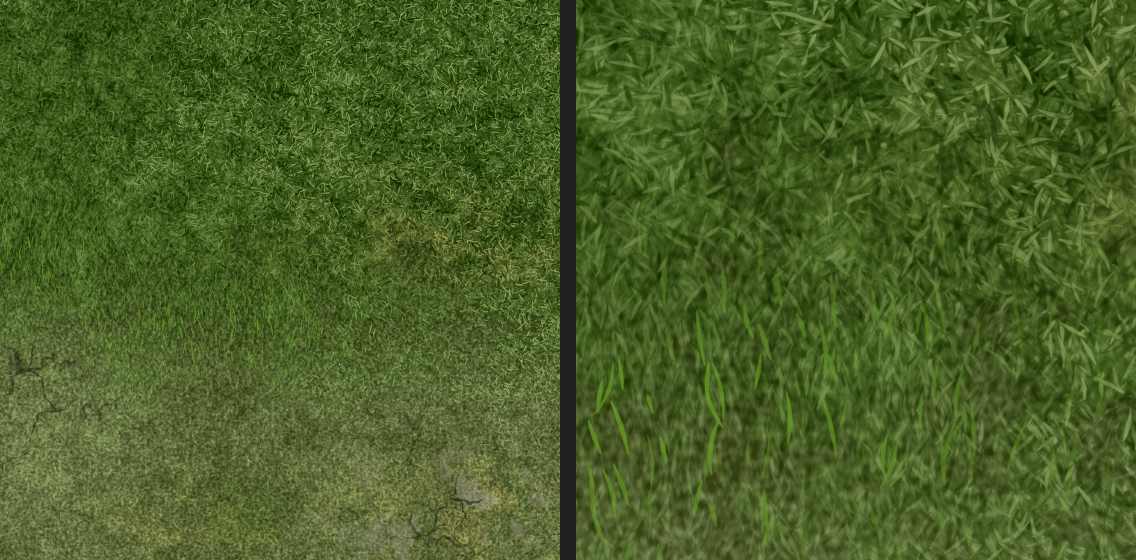
Left: the whole. Right: its middle third, enlarged.
Reproduce this texture procedurally as a Shadertoy shader.

```glsl
// Worn meadow: short tangled grass thinning out into dull, cracked earth.
// Layered random blades set a tone, which picks a colour from a lush ramp
// and a dry ramp; soft patches and gradient noise blend the two.

#define BLADE_CELLS 62.0
#define BLADE_LAYERS 7
#define BLADE_WIDTH 0.0017
#define BLADE_CONTRAST 4.2
#define GRAIN_SCALE 105.0
#define GRAIN_CONTRAST 2.4
#define CLUMP_CONTRAST 1.5
#define CRACK_CELLS 15.0
#define CRACK_WIDTH 0.09
#define EARTH_HEIGHT 0.40
#define EDGE_SOFTNESS 0.0009

const vec3 DEEP_GREEN = vec3(0.18, 0.28, 0.06);
const vec3 GRASS_GREEN = vec3(0.26, 0.37, 0.12);
const vec3 LEAF_GREEN = vec3(0.34, 0.45, 0.19);
const vec3 DRY_SHADE = vec3(0.30, 0.35, 0.16);
const vec3 DRY_MOSS = vec3(0.37, 0.42, 0.23);
const vec3 DRY_PALE = vec3(0.45, 0.51, 0.30);
const vec3 STRAW = vec3(0.45, 0.43, 0.21);
const vec3 FRESH_SHOOT = vec3(0.40, 0.61, 0.14);
const vec3 STONE = vec3(0.54, 0.54, 0.43);

vec2 hash2(vec2 p) {
    vec3 q = fract(p.xyx * vec3(0.1031, 0.1030, 0.0973));
    q += dot(q, q.yzx + 33.33);
    return fract((q.xx + q.yz) * q.zy);
}

float corner(vec2 cell, vec2 offset) {
    float a = 6.2832 * hash2(cell).x;
    return dot(vec2(cos(a), sin(a)), offset);
}

float gradientNoise(vec2 p) {
    vec2 i = floor(p), f = p - i, e = vec2(0, 1);
    vec2 u = f * f * f * (f * (f * 6.0 - 15.0) + 10.0);
    return mix(mix(corner(i, f), corner(i + e.yx, f - e.yx), u.x),
               mix(corner(i + e, f - e), corner(i + 1.0, f - 1.0), u.x), u.y);
}

float fbm(vec2 p) {
    float sum = 0.0, gain = 1.0;
    for (int i = 0; i < 4; i++) {
        sum += gain * gradientNoise(p);
        p = mat2(1.6, 1.2, -1.2, 1.6) * p + 17.0;
        gain *= 0.5;
    }
    return sum;
}

float patchAt(vec2 p, vec2 centre, vec2 radius) {
    vec2 d = (p - centre) / radius;
    return exp(-dot(d, d));
}

vec3 ramp(vec3 low, vec3 middle, vec3 high, float tone) {
    return middle + (tone < 0.0 ? (middle - low) : (high - middle)) * tone;
}

// Coverage (x) and brightness (y) of one layer of tapered, bent blades.
vec2 bladeLayer(vec2 p, float cells, float upright, float seed) {
    vec2 q = p * cells + seed * 0.37, home = floor(q), result = vec2(0);
    float edge = max(EDGE_SOFTNESS, 0.5 / iResolution.y) * cells;
    for (int k = 0; k < 9; k++) {
        vec2 id = home + vec2(k % 3, k / 3) - 1.0;
        vec2 place = hash2(id + seed), look = hash2(id + seed + 71.3);
        float angle = mix(look.x * 3.1416, 1.57 + (look.x - 0.5) * 0.6, upright);
        vec2 dir = vec2(cos(angle), sin(angle)), d = q - id - place;
        float along = dot(d, dir);
        float across = dot(d, vec2(-dir.y, dir.x)) + (place.x - 0.5) * 0.5 * along * along;
        float taper = 1.0 - abs(along) / mix(0.4, 1.0, look.y);
        float width = BLADE_WIDTH * cells * sqrt(max(taper, 0.0));
        float cover = smoothstep(edge, -edge, abs(across) - width) * smoothstep(0.0, 0.2, taper);
        result = mix(result, vec2(1.0, fract(look.y * 7.0 + place.y)), cover);
    }
    return result;
}

// Distance to the borders between cells of dried earth.
float crackDistance(vec2 p) {
    vec2 home = floor(p);
    float nearest = 9.0, second = 9.0;
    for (int k = 0; k < 9; k++) {
        vec2 id = home + vec2(k % 3, k / 3) - 1.0;
        float d = length(id + hash2(id) - p);
        second = min(second, max(nearest, d));
        nearest = min(nearest, d);
    }
    return second - nearest;
}

void mainImage(out vec4 fragColor, in vec2 fragCoord) {
    vec2 p = fragCoord / iResolution.xy;
    float broad = fbm(p * 3.5 + 4.0), mottle = fbm(p * 11.0 + 9.0), clump = fbm(p * 32.0 + 21.0);

    // Regions of the meadow
    float rough = smoothstep(0.1, 0.55, p.x * 0.6 + p.y * 0.6 - 0.35 + broad * 0.4);
    float shoots = patchAt(p, vec2(0.05, 0.57), vec2(0.16, 0.10))
                 + patchAt(p, vec2(0.38, 0.42), vec2(0.26, 0.10));
    float green = patchAt(p, vec2(0.44, 0.07), vec2(0.14, 0.10));
    float bare = patchAt(p, vec2(0.04, 0.27), vec2(0.22, 0.20))
               + patchAt(p, vec2(0.86, 0.10), vec2(0.25, 0.15));
    float dry = smoothstep(0.2, -0.2, p.y - EARTH_HEIGHT + broad * 0.15 + mottle * 0.14 + clump * 0.16
                           + 0.08 * shoots + 0.35 * green - 0.15 * bare);
    float straw = patchAt(p, vec2(0.84, 0.57), vec2(0.24, 0.07))
                + patchAt(p, vec2(0.86, 0.07), vec2(0.22, 0.12))
                + 0.6 * patchAt(p, vec2(0.32, 0.07), vec2(0.2, 0.09));
    straw *= smoothstep(-0.4, 0.5, mottle + 0.5 * clump);

    // Fine grain and tangled blades
    float upright = clamp(shoots, 0.0, 0.9);
    float tone = GRAIN_CONTRAST * fbm(p * GRAIN_SCALE * vec2(1.3, 0.8));
    float strength = mix(0.6, 1.0, rough) * (1.0 - 0.3 * dry);
    for (int i = 0; i < BLADE_LAYERS; i++) {
        float height = float(i) / float(BLADE_LAYERS) - 0.5;
        vec2 blade = bladeLayer(p, BLADE_CELLS + 3.0 * float(i), upright, 13.7 * float(i) + 5.0);
        tone = mix(tone, (blade.y - 0.5) * BLADE_CONTRAST + height * 0.8, blade.x * strength);
    }
    tone += 0.9 * GRAIN_CONTRAST * gradientNoise(p * 190.0) * mix(0.6, 1.0, dry);
    tone += CLUMP_CONTRAST * (0.7 * clump + 0.6 * mottle + 0.5 * broad) + 0.1 + 0.3 * bare;
    tone = clamp(tone, -2.3, 2.4);

    // Lush and dry colours
    vec3 lush = ramp(DEEP_GREEN, GRASS_GREEN, LEAF_GREEN, tone);
    vec3 worn = ramp(DRY_SHADE, DRY_MOSS, DRY_PALE, tone);
    float wear = clamp(dry + 0.5 * rough * smoothstep(0.4, 1.6, tone), 0.0, 1.0);
    vec3 color = mix(lush, worn, wear);
    color = mix(color, STRAW * (1.0 + 0.24 * tone), 0.6 * clamp(straw, 0.0, 1.0));

    // Pale stones and cracks in the bare soil
    float stones = patchAt(p, vec2(0.84, 0.06), vec2(0.22, 0.14)) * smoothstep(0.05, 0.3, fbm(p * 13.0));
    color = mix(color, STONE * (1.0 + 0.07 * tone), 0.85 * stones);
    float crack = crackDistance(p * CRACK_CELLS + 0.6 * vec2(mottle, fbm(p * 14.0 + 31.0)));
    float broken = smoothstep(-0.25, 0.3, fbm(p * 9.0 + 50.0)) * clamp(bare, 0.0, 1.0);
    color *= 1.0 - 0.5 * broken * smoothstep(CRACK_WIDTH, 0.0, crack);

    // Bright upright shoots
    vec2 shoot = bladeLayer(p, 48.0, 0.95, 211.0);
    color = mix(color, FRESH_SHOOT, shoot.x * smoothstep(0.2, 0.7, shoot.y) * clamp(shoots, 0.0, 1.0) * 0.8);
    fragColor = vec4(max(color, 0.0), 1.0);
}
```
